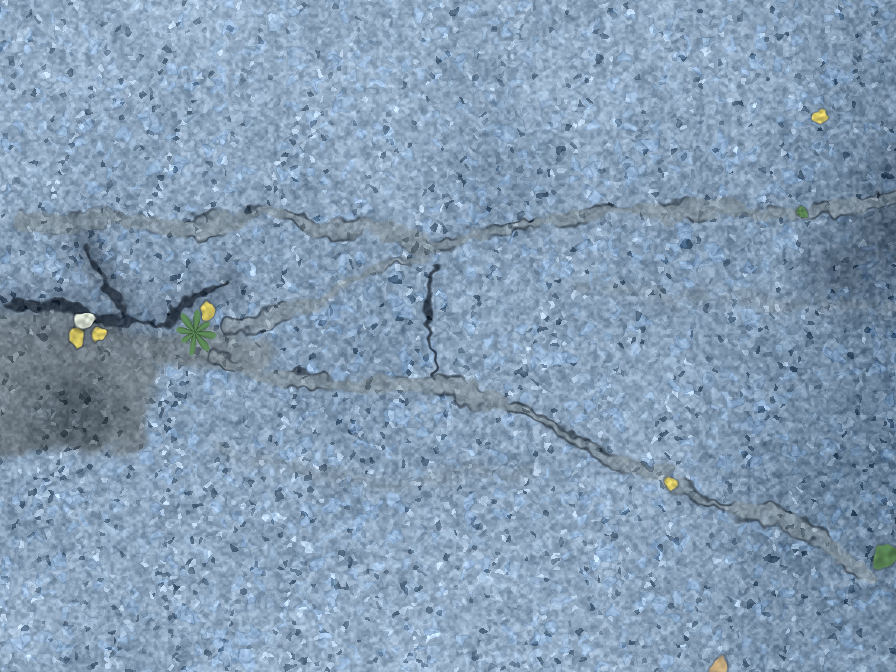
Give the GLSL for this texture, as a WebGL 1 fragment shader.

```glsl
precision highp float;
// Weathered blue-grey asphalt with sand-filled cracks, a bare patch and fallen leaves.
// Two warped Voronoi layers and noise make the stones; noise-warped line segments
// make the seams; small distance shapes make the leaves and the weed.
uniform vec2 u_resolution;

const vec3 ASPHALT = vec3(0.545, 0.638, 0.732);
const vec3 SAND = vec3(0.52, 0.575, 0.615);
const vec3 SOIL = vec3(0.43, 0.47, 0.50);
const vec3 CRACK = vec3(0.15, 0.19, 0.24);
const vec3 YELLOW = vec3(0.87, 0.81, 0.42);
const vec3 CREAM = vec3(0.86, 0.89, 0.84);
const vec3 GREEN = vec3(0.34, 0.50, 0.33);
const vec3 TAN = vec3(0.76, 0.66, 0.50);
const float STONES = 72.0;       // stones per canvas height
const float GRIT = 145.0;        // finer grains per canvas height
const float STONE_TONE = 0.13;
const float GRIT_TONE = 0.13;
const float SEAM_WIDTH = 0.0095;

float hash(vec2 p) {
  return fract(sin(dot(p, vec2(127.1, 311.7))) * 43758.5453);
}

float noise(vec2 p) {
  vec2 i = floor(p), f = fract(p);
  f = f * f * (3.0 - 2.0 * f);
  return mix(mix(hash(i), hash(i + vec2(1, 0)), f.x),
             mix(hash(i + vec2(0, 1)), hash(i + vec2(1, 1)), f.x), f.y);
}

float fbm(vec2 p) {
  float sum = 0.0, amp = 0.53;
  for (int i = 0; i < 4; i++) {
    sum += amp * noise(p);
    p = p * 2.03 + 17.3;
    amp *= 0.5;
  }
  return sum;
}

// Stone cells: x is a random value per stone, y the distance to its border
vec2 stones(vec2 p) {
  vec2 cell = floor(p);
  float near = 9.0, second = 9.0, id = 0.0;
  for (int j = -1; j <= 1; j++)
    for (int i = -1; i <= 1; i++) {
      vec2 c = cell + vec2(i, j);
      float d = distance(p, c + vec2(hash(c), hash(c + 57.3)));
      if (d < near) { second = near; near = d; id = hash(c + 11.9); }
      else second = min(second, d);
    }
  return vec2(id, second - near);
}

float seg(vec2 p, vec2 a, vec2 b) {
  vec2 ab = b - a;
  return distance(p, a + ab * clamp(dot(p - a, ab) / dot(ab, ab), 0.0, 1.0));
}

float bend(vec2 p, vec2 a, vec2 b, vec2 c) {
  return min(seg(p, a, b), seg(p, b, c));
}

// Wide seams that have filled with sand
float seams(vec2 p) {
  float d = bend(p, vec2(0.02, 0.665), vec2(0.33, 0.66), vec2(0.43, 0.68));
  d = min(d, bend(p, vec2(0.43, 0.68), vec2(0.63, 0.635), vec2(0.83, 0.675)));
  d = min(d, bend(p, vec2(0.83, 0.675), vec2(1.05, 0.68), vec2(1.34, 0.70)));
  d = min(d, bend(p, vec2(0.63, 0.63), vec2(0.48, 0.56), vec2(0.33, 0.51)));
  d = min(d, bend(p, vec2(0.31, 0.47), vec2(0.43, 0.44), vec2(0.66, 0.425)));
  d = min(d, bend(p, vec2(0.66, 0.425), vec2(0.82, 0.375), vec2(1.05, 0.25)));
  return min(d, bend(p, vec2(1.05, 0.25), vec2(1.21, 0.21), vec2(1.31, 0.13)));
}

// Soft-edged leaf, turned and shaded at random
vec3 leaf(vec3 col, vec2 p, vec2 at, float size, vec3 tint) {
  float turn = 6.3 * hash(at), soft = 1.2 / (u_resolution.y * size);
  vec2 q = mat2(cos(turn), sin(turn), -sin(turn), cos(turn)) * (p - at) / size;
  float d = length(q * vec2(1.0, 1.4 + 0.5 * q.x)) - 1.2 + 0.4 * noise(q * 2.0 + at * 50.0);
  tint *= 0.8 + 0.35 * noise(q * 2.5 + at * 90.0);
  return mix(col * (1.0 - 0.3 * smoothstep(0.4, 0.0, d)), tint, smoothstep(soft, -soft, d));
}

void main() {
  vec2 p = gl_FragCoord.xy / u_resolution.y;
  vec2 warp = vec2(fbm(p * 13.0), fbm(p * 13.0 + 41.0)) - 0.5;
  vec2 rough = vec2(noise(p * 95.0), noise(p * 95.0 + 23.0)) - 0.5;
  vec2 w = p + 0.045 * warp + 0.011 * rough;
  float patches = fbm(p * 7.0 + 5.0);

  // Stones bedded in grit, under broad light
  vec2 big = stones(p * STONES + 0.9 * rough), fine = stones(p * GRIT + rough);
  float grain = STONE_TONE * (big.x - 0.5) * smoothstep(0.0, 0.3, big.y)
              + GRIT_TONE * (fine.x - 0.5) + 0.16 * (noise(p * 210.0) - 0.5)
              - 0.07 * smoothstep(0.2, 0.0, big.y) * noise(p * 60.0);
  grain += 0.13 * smoothstep(0.95, 1.0, fine.x) - 0.17 * smoothstep(0.07, 0.0, fine.x);
  float light = 0.05 * smoothstep(0.62, 0.95, p.y) + 0.035 * smoothstep(0.3, 0.0, p.y)
              - 0.11 * smoothstep(0.9, 1.4, p.x) + 0.13 * (patches - 0.5);
  vec3 col = ASPHALT + grain + light;
  col += vec3(-0.04, -0.01, 0.03) * smoothstep(0.7, 1.0, big.x);

  // Sand in the seams, fainter seams and the bare patch
  float d = seams(w), width = SEAM_WIDTH * (0.3 + 1.2 * noise(p * 15.0));
  float faint = min(bend(w, vec2(0.31, 0.33), vec2(0.58, 0.28), vec2(0.78, 0.305)),
                    seg(w, vec2(0.87, 0.57), vec2(1.34, 0.54)));
  float sand = max(0.8 * smoothstep(0.004, -0.003, d - width), 0.4 * smoothstep(0.02, 0.0, faint));
  col = mix(col, SAND + 0.7 * grain, sand);
  float bare = min(seg(w, vec2(-0.1, 0.43), vec2(0.13, 0.43)) - 0.1,
                   bend(w, vec2(0.19, 0.35), vec2(0.21, 0.48), vec2(0.38, 0.48)) - 0.026);
  vec3 soil = mix(SAND, SOIL, smoothstep(0.3, 0.7, patches)) + 0.6 * grain;
  soil -= 0.16 * smoothstep(0.1, 0.0, distance(w, vec2(0.1, 0.38))) * (0.4 + patches);
  col = mix(col, soil, 0.9 * smoothstep(0.01, -0.01, bare));

  // Dark broken rims, open cracks and stained ground around them
  float broken = smoothstep(0.4, 0.7, noise(p * 27.0 + 8.0));
  float open = min(bend(w, vec2(0.0, 0.54), vec2(0.24, 0.525), vec2(0.33, 0.58)),
                   seg(w, vec2(0.13, 0.635), vec2(0.175, 0.54)));
  float dark = 0.8 * broken * smoothstep(0.0045, 0.0, abs(d - width));
  dark = max(dark, 0.9 * smoothstep(0.008, 0.001, open - 0.005 * broken));
  dark = max(dark, 0.85 * smoothstep(0.005, 0.001, seg(w, vec2(0.64, 0.61), vec2(0.652, 0.43))));
  dark = max(dark, 0.6 * patches * smoothstep(0.06, 0.0, open));
  dark = max(dark, 0.9 * patches * smoothstep(0.1, 0.0, seg(w, vec2(1.27, 0.6), vec2(1.36, 0.73))));
  col = mix(col, CRACK + 0.4 * grain, dark * (1.0 - 0.4 * sand));

  // Weed rosette and leaves
  vec2 weed = p - vec2(0.29, 0.505);
  float petal = abs(cos(4.0 * atan(weed.y, weed.x) + 0.6));
  float reach = 0.008 + 0.03 * petal * (0.5 + 0.5 * noise(weed * 60.0 + 9.0));
  col = mix(col, GREEN * (0.6 + 0.5 * petal), smoothstep(0.002, -0.002, length(weed) - reach));
  col = leaf(col, p, vec2(0.115, 0.497), 0.015, YELLOW);
  col = leaf(col, p, vec2(0.148, 0.503), 0.012, YELLOW);
  col = leaf(col, p, vec2(0.126, 0.523), 0.016, CREAM);
  col = leaf(col, p, vec2(0.309, 0.536), 0.014, YELLOW);
  col = leaf(col, p, vec2(1.219, 0.826), 0.012, YELLOW);
  col = leaf(col, p, vec2(0.998, 0.281), 0.011, YELLOW);
  col = leaf(col, p, vec2(1.194, 0.684), 0.010, GREEN);
  col = leaf(col, p, vec2(1.314, 0.170), 0.020, GREEN);
  col = leaf(col, p, vec2(1.071, 0.006), 0.017, TAN);
  gl_FragColor = vec4(clamp(col, 0.0, 1.0), 1.0);
}
```
